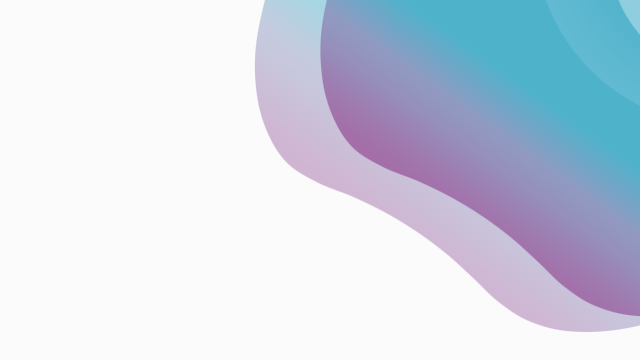
This background is drawn by a Shadertoy shader. Its source:

```glsl
const vec3 PAPER = vec3(0.984);
const vec3 PURPLE = vec3(0.647, 0.427, 0.659);
const vec3 PERIWINKLE = vec3(0.565, 0.608, 0.761);
const vec3 TEAL = vec3(0.310, 0.698, 0.798);

// Positions of the three colour stops along the gradient axis
const vec3 STOPS = vec3(0.31, 0.625, 0.81);
const float GRADIENT_TILT = 0.72;

const vec2 LAYER_SHIFT = vec2(0.182, 0.043);
const float OUTER_ALPHA = 0.5;
const float ECHO_ALPHA = 0.22;
const float ARC_ALPHA = 0.10;
const float CORNER_ALPHA = 0.34;

// Circles in the corner: centre, radius
const vec3 ARC = vec3(2.018, 1.183, 0.534);
const vec3 CORNER = vec3(2.039, 1.132, 0.347);

// Wave height over the falling diagonal, at equal steps
const int KNOTS = 18;
const float WAVE_START = 0.6944;
const float WAVE_STEP = 0.13889;
const float WAVE[KNOTS] = float[KNOTS](
    1.065, 0.806, 0.590, 0.454, 0.375, 0.345, 0.375, 0.434, 0.4815,
    0.515, 0.535, 0.542, 0.546, 0.5775, 0.660, 0.810, 1.042, 1.340);

// Catmull-Rom curve through the wave knots
float waveHeight(float along) {
    float t = clamp((along - WAVE_START) / WAVE_STEP, 0.0, float(KNOTS - 3) - 0.001);
    int k = int(t);
    float f = fract(t);
    float a = WAVE[k], b = WAVE[k + 1], c = WAVE[k + 2], d = WAVE[k + 3];
    return b + 0.5 * f * (c - a + f * (2.0 * a - 5.0 * b + 4.0 * c - d
             + f * (3.0 * (b - c) + d - a)));
}

// Smooth coverage, where positive values are inside
float coverage(float d) {
    return clamp(0.5 + d / max(fwidth(d), 1e-5), 0.0, 1.0);
}

float blob(vec2 p) {
    float along = p.x + 1.0 - p.y;
    float across = p.x - 1.0 + p.y;
    return coverage(across - waveHeight(along));
}

float disc(vec2 p, vec3 circle) {
    return coverage(circle.z - length(p - circle.xy));
}

vec3 gradient(vec2 p) {
    float s = GRADIENT_TILT * p.x + p.y - 1.0;
    vec3 low = mix(PURPLE, PERIWINKLE, smoothstep(STOPS.x - 0.04, STOPS.y + 0.04, s));
    return mix(low, TEAL, clamp((s - STOPS.y) / (STOPS.z - STOPS.y), 0.0, 1.0));
}

void mainImage(out vec4 fragColor, in vec2 fragCoord) {
    vec2 p = fragCoord / iResolution.y;
    // Keep the right edge anchored at any aspect ratio
    p.x += (16.0 / 9.0) - iResolution.x / iResolution.y;

    // Pale outer wave, then the solid inner wave
    vec3 color = mix(PAPER, gradient(p + LAYER_SHIFT), OUTER_ALPHA * blob(p));
    color = mix(color, gradient(p), blob(p - LAYER_SHIFT));

    // Faint third wave that fades downwards
    float echoFade = smoothstep(0.86, 1.0, p.y);
    color = mix(color, TEAL, ECHO_ALPHA * echoFade * blob(p - 2.0 * LAYER_SHIFT));

    // Light arcs in the corner
    float rim = smoothstep(CORNER.z, ARC.z, length(p - ARC.xy));
    color = mix(color, vec3(1.0), ARC_ALPHA * mix(0.3, 1.0, rim) * disc(p, ARC));
    color = mix(color, vec3(1.0), CORNER_ALPHA * disc(p, CORNER));

    fragColor = vec4(color, 1.0);
}
```
